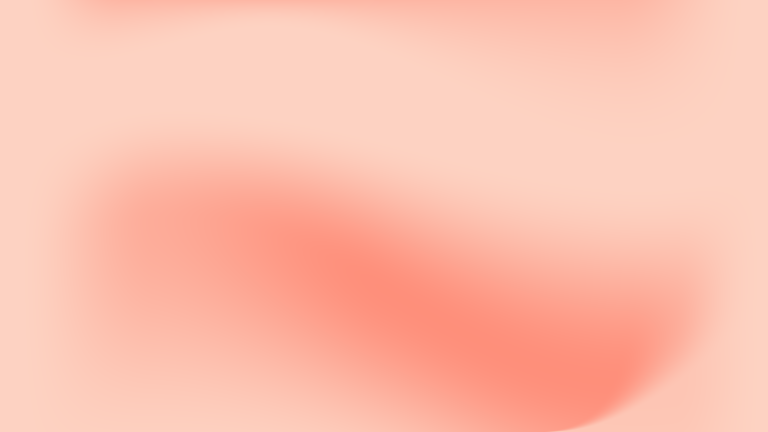
Give the GLSL for this background, as a WebGL 2 fragment shader.

```glsl
#version 300 es
precision highp float;
// Soft coral wave sweeping down to the right over a pale peach ground.

uniform vec2 u_resolution;
out vec4 fragColor;

// Coral body: a sine ridge with separate soft falloffs above and below.
float waveBody(vec2 p) {
  float ridge = 0.30 - 0.19 * sin((p.x - 0.53) * 5.2);
  float above = 0.27 + 0.20 * smoothstep(0.25, 0.8, p.x);
  float below = mix(0.58, 0.44, smoothstep(0.2, 0.65, p.x));
  float offset = p.y - ridge;
  float falloff = 1.0 - smoothstep(0.0, 1.0, abs(offset) / (offset > 0.0 ? above : below));
  float strength = smoothstep(0.02, 0.2, p.x) * mix(0.55, 1.0, smoothstep(0.15, 0.5, p.x));
  return falloff * strength;
}

// Curved right rim: crisp near the bottom, blurred higher up.
float rimMask(vec2 p) {
  float rim = 0.70 + 0.35 * pow(p.y, 0.42);
  float blur = 0.012 + 0.28 * p.y;
  float inside = 1.0 - smoothstep(rim - blur, rim + blur, p.x);
  return mix(0.2, 1.0, inside) * (1.0 - smoothstep(0.88, 1.0, p.x));
}

// Fainter glow hanging from the top edge, deepest on the right.
float topGlow(vec2 p) {
  float depth = 0.07 + 0.32 * smoothstep(0.35, 0.85, p.x)
              + 0.10 * (1.0 - smoothstep(0.08, 0.35, p.x));
  float fade = max(1.0 - (1.0 - p.y) / depth, 0.0);
  float sides = smoothstep(0.03, 0.16, p.x) * (1.0 - smoothstep(0.8, 0.98, p.x));
  return 0.42 * fade * fade * sides;
}

void main() {
  vec2 p = gl_FragCoord.xy / u_resolution;
  vec3 peach = vec3(0.992, 0.825, 0.761);
  vec3 coral = vec3(0.995, 0.56, 0.48);
  float tint = waveBody(p) * rimMask(p) + topGlow(p);
  fragColor = vec4(mix(peach, coral, clamp(tint, 0.0, 1.0)), 1.0);
}
```
